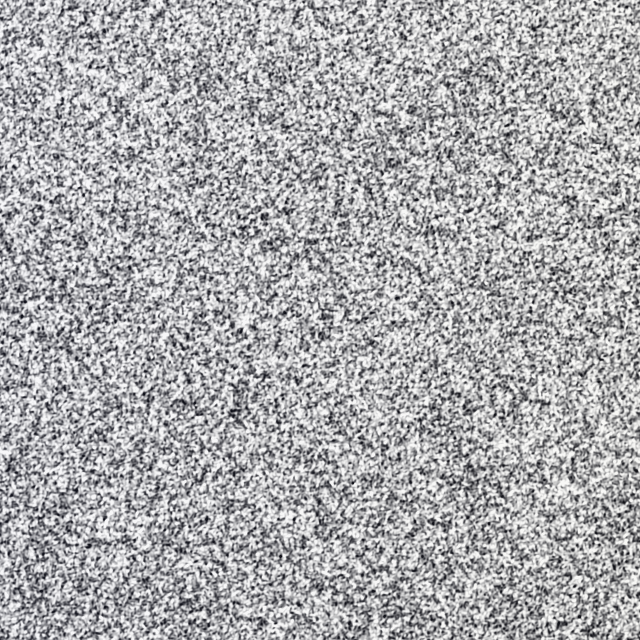
Reproduce this texture procedurally as a WebGL 2 fragment shader.

```glsl
#version 300 es
precision highp float;
// Fine grey granite: dense light and dark speckle with faint mottling.

#define GRAIN_CELLS 276.0   // grain cells across the canvas
#define GRAIN_LENGTH 0.70   // grain spread along its axis, in cells
#define GRAIN_WIDTH 0.42    // grain spread across its axis, in cells
#define GRAIN_RIM 0.32      // opposite-toned rim that crispens each grain
#define GRAIN_ANGLE 1.0     // favoured direction, in radians
#define ANGLE_SPREAD 2.6    // random turn around that direction
#define MOTTLE_CELLS 34.0   // cloudy patches across the canvas
#define MOTTLE_AMOUNT 0.6
#define MEAN_TONE 0.698
#define CONTRAST 0.2
#define HIGHLIGHT_ROLLOFF 0.026
#define SHADOW_BLUE 0.035

uniform vec2 u_resolution;
out vec4 fragColor;

const float PI = 3.14159265;

// Sine hash applied twice, so that neighbouring cells stay unrelated
vec4 hash4(vec2 p) {
    vec4 seed = vec4(dot(p, vec2(127.1, 311.7)), dot(p, vec2(269.5, 183.3)),
                     dot(p, vec2(419.2, 371.9)), dot(p, vec2(97.3, 157.7)));
    vec4 h = fract(sin(seed) * 43758.5453);
    return fract(sin(h * 78.233 + h.wxyz * 37.719) * 43758.5453);
}

float valueNoise(vec2 p) {
    vec2 cell = floor(p);
    vec2 f = fract(p);
    f = f * f * (3.0 - 2.0 * f);
    float bottom = mix(hash4(cell).x, hash4(cell + vec2(1, 0)).x, f.x);
    float top = mix(hash4(cell + vec2(0, 1)).x, hash4(cell + vec2(1, 1)).x, f.x);
    return mix(bottom, top, f.y);
}

// Sum of scattered, turned, rimmed grains, scaled to unit variance.
float grainField(vec2 p) {
    vec2 cell = floor(p);
    float sum = 0.0;
    for (int y = -2; y <= 2; y++) {
        for (int x = -2; x <= 2; x++) {
            vec2 neighbour = cell + vec2(x, y);
            vec4 rnd = hash4(neighbour);
            float angle = GRAIN_ANGLE + (rnd.z - 0.5) * ANGLE_SPREAD;
            vec2 axis = vec2(cos(angle), sin(angle));
            vec2 offset = p - neighbour - rnd.xy;
            vec2 local = vec2(dot(offset, axis) / GRAIN_LENGTH,
                              dot(offset, vec2(-axis.y, axis.x)) / GRAIN_WIDTH);
            float falloff = 0.5 * dot(local, local);
            float weight = 2.0 * rnd.w - 1.0;
            weight = sign(weight) * sqrt(abs(weight));
            sum += weight * (1.0 - GRAIN_RIM * falloff) * exp(-falloff);
        }
    }
    float energy = 1.0 - GRAIN_RIM + 0.5 * GRAIN_RIM * GRAIN_RIM;
    return sum / sqrt(PI * GRAIN_LENGTH * GRAIN_WIDTH * energy / 2.0);
}

void main() {
    vec2 uv = gl_FragCoord.xy / u_resolution.y;

    // Speckle over soft patches, a little lighter towards the top
    float mottle = 0.6 * valueNoise(uv * MOTTLE_CELLS)
                 + 0.4 * valueNoise(uv * MOTTLE_CELLS * 0.37 + 19.0) - 0.5;
    float level = grainField(uv * GRAIN_CELLS) + MOTTLE_AMOUNT * mottle
                + 0.16 * (uv.y - 0.5);

    // Steeper grain edges with flattened extremes
    level *= 1.15 / sqrt(1.0 + 0.12 * level * level);

    // Tone curve: long dark tail, compressed highlights
    float tone = MEAN_TONE + CONTRAST * level - HIGHLIGHT_ROLLOFF * level * level;
    tone = clamp(tone, 0.07, 0.97);

    // Cool shadows, cooler on the left and slightly warm on the right
    float cool = SHADOW_BLUE * (1.0 - tone) + 0.018 * (0.4 - uv.x);
    fragColor = vec4(tone + vec3(-0.3, -0.2, 0.8) * cool, 1.0);
}
```
